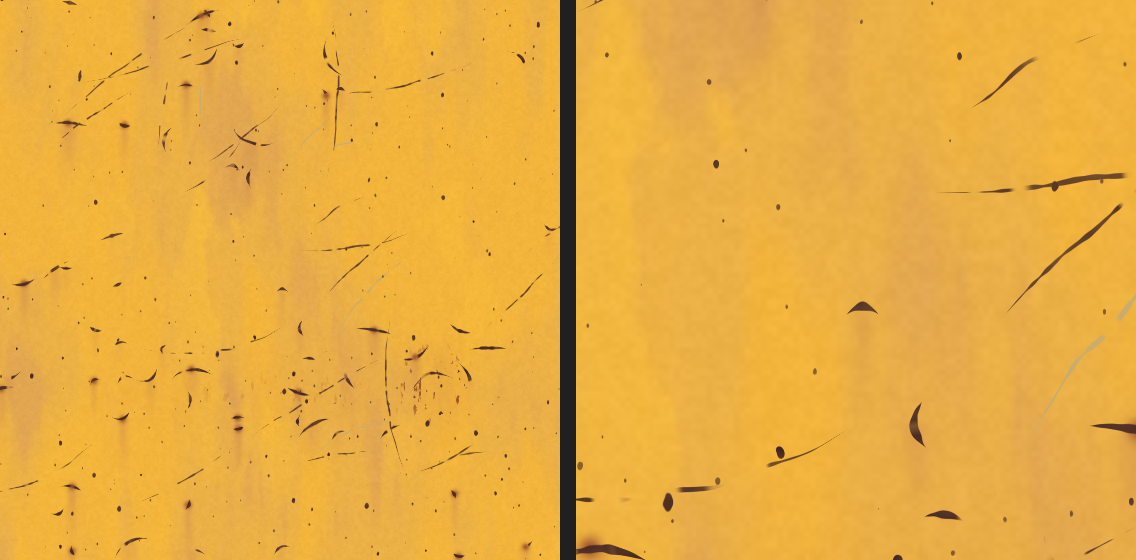
Left, the full canvas; right, a detail of the centre.
A Shadertoy shader for this texture:

```glsl
const vec3 PAINT = vec3(0.922, 0.690, 0.275);
const vec3 BRIGHT = vec3(0.950, 0.708, 0.232);
const vec3 FADED = vec3(0.885, 0.652, 0.315);
const vec3 FRESH = vec3(0.985, 0.755, 0.215);
const vec3 STAIN = vec3(0.790, 0.530, 0.310);
const vec3 RUST = vec3(0.560, 0.270, 0.140);
const vec3 METAL = vec3(0.250, 0.140, 0.130);
const vec3 PRIMER = vec3(0.740, 0.670, 0.490);

float hash(vec2 p) {
    vec3 q = fract(p.xyx * 0.1031);
    q += dot(q, q.yzx + 33.33);
    return fract((q.x + q.y) * q.z);
}

vec2 hash2(vec2 p) {
    return vec2(hash(p + 3.7), hash(p + 51.3));
}

float noise(vec2 p) {
    vec2 i = floor(p), f = fract(p);
    f = f * f * (3.0 - 2.0 * f);
    float low = mix(hash(i), hash(i + vec2(1, 0)), f.x);
    float high = mix(hash(i + vec2(0, 1)), hash(i + vec2(1, 1)), f.x);
    return mix(low, high, f.y);
}

float fbm(vec2 p) {
    float sum = 0.0, amp = 0.5;
    for (int i = 0; i < 4; i++) {
        sum += amp * noise(p);
        p = p * 2.03 + 17.1;
        amp *= 0.5;
    }
    return sum / 0.9375;
}

// Tapered, bent and broken stroke centred on the origin
float stroke(vec2 p, float angle, float halfLen, float bend, float width, float wear, float seed, float aa) {
    float c = cos(angle), s = sin(angle);
    vec2 q = vec2(c * p.x + s * p.y, c * p.y - s * p.x);
    float t = q.x / halfLen;
    q.y += bend * halfLen * t * t + 0.004 * (noise(vec2(q.x * 35.0, seed)) - 0.5);
    float w = width * (1.0 - t * t) * mix(0.5, 1.4, noise(q * 160.0 + seed));
    float whole = smoothstep(wear - 0.12, wear + 0.12, noise(vec2(q.x * 75.0, seed + 9.0)));
    return whole * (1.0 - smoothstep(w - aa, w + aa, abs(q.y)));
}

// Vertical run of stain below the origin
float drip(vec2 p, float width, float len) {
    float across = exp(-p.x * p.x / (width * width));
    return across * smoothstep(-len, 0.0, p.y) * smoothstep(0.006, -0.004, p.y);
}

// Scattered ragged chips, one at most in each cell
float chips(vec2 p, float cells, float chance, float radius, float aa) {
    vec2 g = p * cells, home = floor(g);
    float cover = 0.0;
    for (int y = -1; y <= 1; y++)
    for (int x = -1; x <= 1; x++) {
        vec2 id = home + vec2(x, y);
        vec2 d = (g - id - hash2(id)) / cells;
        float size = radius * mix(0.3, 1.0, pow(hash(id + 8.0), 2.0));
        float ragged = length(d * vec2(1.2, 0.8)) + 0.002 * (noise(p * 230.0) - 0.5);
        float present = step(hash(id + 77.0), chance);
        cover = max(cover, present * (1.0 - smoothstep(size - aa, size + aa, ragged)));
    }
    return cover;
}

// Wear gathers in a low band and in one patch at the right
float wearZone(vec2 p) {
    vec2 band = (p - vec2(0.52, 0.30)) / vec2(0.36, 0.06);
    vec2 patchPos = (p - vec2(0.78, 0.32)) / vec2(0.06, 0.07);
    return min(1.0, 0.45 * exp(-dot(band, band)) + exp(-dot(patchPos, patchPos)));
}

void mainImage(out vec4 fragColor, in vec2 fragCoord) {
    vec2 uv = fragCoord / iResolution.y;
    float aa = 0.75 / iResolution.y;

    // Mottled paint with vertical weathering
    float tone = 0.6 * fbm(uv * vec2(5.0, 3.0) + 4.0) + 0.4 * fbm(uv * vec2(22.0, 4.0));
    vec3 color = mix(PAINT, BRIGHT, smoothstep(0.47, 0.62, tone));
    color = mix(color, FADED, smoothstep(0.47, 0.34, tone));
    float smear = smoothstep(0.58, 0.68, fbm(uv * vec2(14.0, 5.0) + 31.0));
    float smearZone = exp(-dot((uv - vec2(0.55, 0.65)) * vec2(4.5, 2.5), (uv - vec2(0.55, 0.65)) * vec2(4.5, 2.5)));
    color = mix(color, FRESH, smear * (0.15 + 0.65 * smearZone));
    color += 0.022 * (noise(uv * 310.0) - 0.5) + 0.018 * (noise(uv * 140.0) - 0.5);

    float zone = wearZone(uv);
    float stain = 0.35 * zone * fbm(uv * vec2(70.0, 12.0));
    float dark = 0.0, rust = 0.0, pale = 0.0;

    // Short curved gouges with rust runs
    for (int i = 0; i < 64; i++) {
        float k = float(i);
        vec2 place = hash2(vec2(k, 12.0)), shape = hash2(vec2(k, 45.0));
        if (i % 3 == 0) place = vec2(mix(0.15, 0.85, place.x), 0.30 + 0.19 * (place.y - 0.4));
        vec2 p = uv - place;
        float angle = i % 4 == 0 ? mix(1.2, 2.3, shape.x) : mix(-0.35, 0.65, shape.x);
        float len = mix(0.008, 0.034, shape.y * shape.y);
        float bend = mix(-0.5, 0.5, hash(vec2(k, 81.0)));
        dark = max(dark, stroke(p, angle, len, bend, 0.0027, 0.22, k, aa));
        float strength = hash(vec2(k, 93.0));
        stain = max(stain, 0.5 * strength * drip(p, 0.004 + 0.3 * len, 0.04 + 0.08 * strength));
        rust = max(rust, step(0.72, strength) * 0.8 * exp(-dot(p, p) / 0.00004));
    }

    // Long scratches, mostly rising to the right
    for (int i = 0; i < 26; i++) {
        float k = float(i) + 200.0;
        vec2 place = hash2(vec2(k, 5.0)), shape = hash2(vec2(k, 28.0));
        float angle = i % 6 == 5 ? mix(1.3, 2.6, shape.x) : mix(0.15, 0.80, shape.x);
        float len = mix(0.035, 0.125, shape.y);
        float bend = mix(-0.16, 0.16, hash(vec2(k, 63.0)));
        float cut = stroke(uv - place, angle, len, bend, 0.0014, 0.38, k, aa);
        if (i % 5 == 2) pale = max(pale, cut);
        else dark = max(dark, cut * 0.9);
    }

    // Chips, fine specks and upright scrapes
    dark = max(dark, chips(uv, 22.0, 0.16 + 0.2 * zone, 0.0044, aa));
    dark = max(dark, 0.75 * chips(uv + 7.3, 48.0, 0.10 + 0.25 * zone, 0.0018, aa));
    float scrape = smoothstep(0.67, 0.78, fbm(uv * vec2(120.0, 45.0))) * smoothstep(0.25, 0.8, zone);
    rust = max(rust, 0.8 * scrape);

    color = mix(color, STAIN, stain);
    color = mix(color, PRIMER, 0.75 * pale);
    color = mix(color, RUST, rust);
    color = mix(color, METAL, dark * mix(0.75, 1.0, noise(uv * 90.0)));
    fragColor = vec4(clamp(color, 0.0, 1.0), 1.0);
}
```
